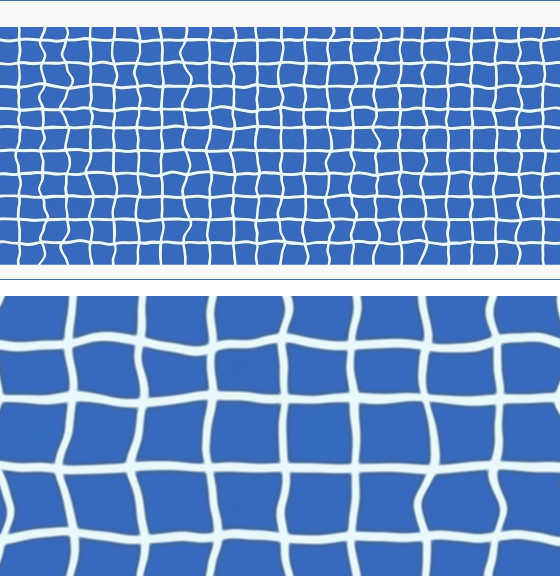
Top, the full canvas; bottom, a detail of the centre.
This pattern is drawn by a Shadertoy shader. Its source:

```glsl
// A band of blue tiles split by pale, hand-drawn grout lines, between two white
// margins edged with thin blue rules. Each line is a straight grid line bent by
// its own 1D gradient noise; the nearest line's distance gives grout and rim.

// Layout, in units of the canvas height
const float BAND_BOTTOM   = 0.0547;
const float BAND_TOP      = 0.9036;
const float RULE_WIDTH    = 0.0036;
const float COLUMN_START  = 0.0677;
const float COLUMN_PITCH  = 0.0851;
const int   ROW_LINES     = 10;
const float ROW_START     = 0.1335;
const float ROW_PITCH     = 0.0822;
const float NARROW_ROW    = 6.0;     // row line that closes the narrow row
const float NARROW_SHRINK = 0.0167;

// Line character
const float COLUMN_HALF   = 0.0047;
const float ROW_HALF      = 0.0053;
const float COLUMN_WOBBLE = 0.036;
const float ROW_WOBBLE    = 0.019;
const float WOBBLE_FREQ   = 10.0;
const float WIDTH_VARIATION = 0.0022;
const float LINE_SOFTNESS = 0.0022;
const float CORNER_FILLET = 0.004;
const float RIM_WIDTH     = 0.0065;

// Colours
const vec3 TILE   = vec3(0.215, 0.415, 0.745);
const vec3 RIM    = vec3(0.250, 0.400, 0.620);
const vec3 GROUT  = vec3(0.915, 0.978, 0.985);
const vec3 MARGIN = vec3(0.982, 0.978, 0.975);
const vec3 RULE   = vec3(0.250, 0.430, 0.670);

float hash(vec2 p) {
    return fract(sin(dot(p, vec2(127.1, 311.7))) * 43758.547);
}

// 1D gradient noise; every seed gives an independent curve
float gradientNoise(float x, float seed) {
    float cell = floor(x), f = x - cell;
    float g0 = 2.0 * hash(vec2(cell, seed)) - 1.0;
    float g1 = 2.0 * hash(vec2(cell + 1.0, seed)) - 1.0;
    float blend = f * f * f * (f * (f * 6.0 - 15.0) + 10.0);
    return mix(g0 * f, g1 * (f - 1.0), blend);
}

// Sideways bend of one line at position t along it
float wobble(float t, float seed) {
    float x = t * WOBBLE_FREQ + 7.0 * hash(vec2(seed, 3.7));
    float strength = mix(0.55, 1.35, hash(vec2(seed, 9.2)));
    return strength * (gradientNoise(x, seed)
         + 0.35 * gradientNoise(2.1 * x, seed + 0.5));
}

float lineDistance(float offset, float halfWidth, float t, float seed) {
    float swell = WIDTH_VARIATION * gradientNoise(t * 14.0, seed + 0.25);
    return abs(offset) - halfWidth - swell;
}

float columnDistance(vec2 p) {
    float i = round((p.x - COLUMN_START) / COLUMN_PITCH);
    float seed = i + 50.0;
    float center = COLUMN_START + i * COLUMN_PITCH
                 + COLUMN_WOBBLE * wobble(p.y, seed);
    return lineDistance(p.x - center, COLUMN_HALF, p.y, seed);
}

float rowDistance(vec2 p) {
    float d = 1.0;
    for (int n = 0; n < ROW_LINES; n++) {
        float i = float(n), seed = i + 200.0;
        float center = ROW_START + i * ROW_PITCH
                     - NARROW_SHRINK * step(NARROW_ROW, i)
                     + ROW_WOBBLE * wobble(p.x, seed);
        d = min(d, lineDistance(p.y - center, ROW_HALF, p.x, seed));
    }
    return d;
}

// Union with slightly rounded inner corners
float smoothUnion(float a, float b, float k) {
    float h = max(k - abs(a - b), 0.0) / k;
    return min(a, b) - 0.25 * k * h * h;
}

void mainImage(out vec4 fragColor, in vec2 fragCoord) {
    vec2 p = fragCoord / iResolution.y;
    float pixel = 1.0 / iResolution.y;

    // Tiles, with a faint tone drift and a duller rim beside the grout
    float d = smoothUnion(columnDistance(p), rowDistance(p), CORNER_FILLET);
    float tone = gradientNoise(p.x * 9.0, 400.0) + gradientNoise(p.y * 9.0, 401.0);
    vec3 color = TILE * (1.0 + 0.03 * tone);
    color = mix(RIM, color, smoothstep(0.3 * RIM_WIDTH, RIM_WIDTH, d));

    // Grout
    float soft = max(LINE_SOFTNESS, 0.6 * pixel);
    color = mix(GROUT, color, smoothstep(-soft, soft, d));

    // Margins and outer rules
    float bandEdge = max(BAND_BOTTOM - p.y, p.y - BAND_TOP);
    color = mix(color, MARGIN, smoothstep(-0.6 * pixel, 0.6 * pixel, bandEdge));
    float canvasEdge = min(p.y, 1.0 - p.y) - RULE_WIDTH;
    color = mix(RULE, color, smoothstep(-0.6 * pixel, 0.6 * pixel, canvasEdge));

    fragColor = vec4(color, 1.0);
}
```
